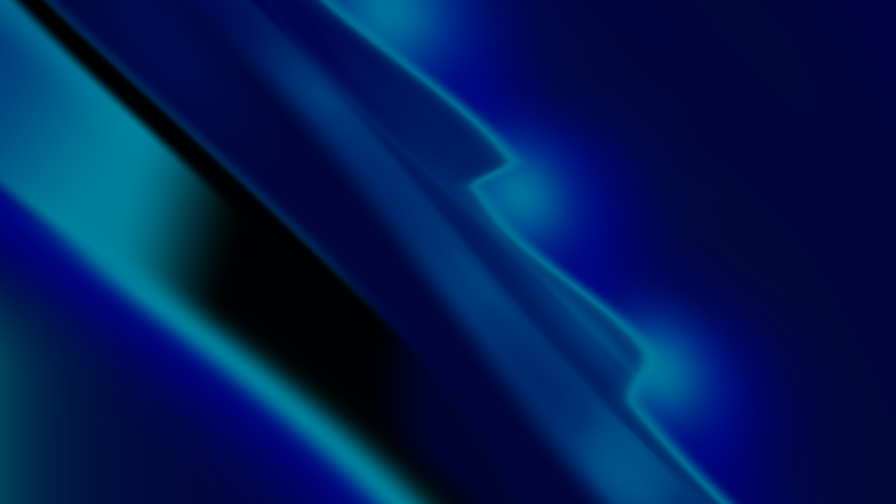
This background is drawn by a WebGL 2 fragment shader. Its source:

```glsl
#version 300 es
precision highp float;
// Draws dark blue satin folds sweeping diagonally, with glowing cyan rims.

uniform vec2 u_resolution;
out vec4 outColor;

const vec3 BLACK = vec3(0.0, 0.004, 0.008);
const vec3 NAVY = vec3(0.0, 0.022, 0.235);
const vec3 BLUE = vec3(0.0, 0.01, 0.50);
const vec3 AZURE = vec3(0.0, 0.24, 0.49);
const vec3 CYAN = vec3(0.0, 0.52, 0.63);
const vec3 TEAL = vec3(0.0, 0.27, 0.35);
const vec2 FLOW = vec2(0.66, 0.75);

vec2 hashGradient(vec2 cell) {
  float h = fract(sin(dot(cell, vec2(127.1, 311.7))) * 43758.5);
  return vec2(cos(h * 6.2832), sin(h * 6.2832));
}

float gradientNoise(vec2 p) {
  vec2 i = floor(p), f = fract(p);
  vec2 u = f * f * f * (f * (f * 6.0 - 15.0) + 10.0);
  vec2 e = vec2(0.0, 1.0);
  float a = dot(hashGradient(i), f);
  float b = dot(hashGradient(i + e.yx), f - e.yx);
  float c = dot(hashGradient(i + e.xy), f - e.xy);
  float d = dot(hashGradient(i + e.yy), f - e.yy);
  return mix(mix(a, b, u.x), mix(c, d, u.x), u.y);
}

// Cubic passing through k at t = 0, 1/3, 2/3 and 1.
float curve(float t, vec4 k) {
  float s = t * 3.0, a = s - 1.0, b = s - 2.0, c = s - 3.0;
  return -k.x * a * b * c / 6.0 + k.y * s * b * c / 2.0
         - k.z * s * a * c / 2.0 + k.w * s * a * b / 6.0;
}

// Coordinates along and across the direction of the cloth.
vec2 alongFlow(vec2 p) {
  return vec2(dot(p, FLOW), dot(p, vec2(FLOW.y, -FLOW.x)));
}

float sheen(vec2 p, vec2 center, vec2 size) {
  vec2 q = alongFlow(p - center) / size;
  return exp(-dot(q, q));
}

// Ridge with separate falloff lengths to its left and right.
float ridge(float d, float leftSize, float rightSize) {
  float q = d / (d < 0.0 ? leftSize : rightSize);
  return exp(-q * q);
}

// Swelling that grows slowly and folds back sharply.
float swell(float t, float start, float peak, float end) {
  return smoothstep(start, peak, t) * (1.0 - smoothstep(peak, end, t));
}

vec3 farCloth(vec2 p, float d) {
  float grain = gradientNoise(alongFlow(p) * vec2(1.2, 3.5));
  vec3 color = NAVY + vec3(0.0, 0.03, -0.04) * grain;
  float spots = sheen(p, vec2(0.77, 0.02), vec2(0.13, 0.12))
              + sheen(p, vec2(1.03, 0.385), vec2(0.11, 0.09))
              + sheen(p, vec2(1.305, 0.735), vec2(0.11, 0.09));
  float halo = sheen(p, vec2(0.86, 0.06), vec2(0.20, 0.17))
             + sheen(p, vec2(1.12, 0.42), vec2(0.18, 0.16))
             + sheen(p, vec2(1.38, 0.79), vec2(0.18, 0.15));
  color = mix(color, BLUE, min(halo + 0.45 * ridge(d, 0.1, 0.15), 1.0));
  return mix(color, CYAN, min(spots * 0.85, 1.0));
}

vec3 middleFold(vec2 p, float dRim) {
  float dUpper = p.x - curve(p.y, vec4(0.53, 0.84, 1.19, 1.43));
  float dLower = p.x - curve(p.y, vec4(0.49, 0.79, 1.07, 1.40));
  float light = 0.12 + 0.48 * smoothstep(0.02, 0.22, p.y);
  light *= 1.0 - 0.45 * smoothstep(-0.01, 0.02, dUpper) * (1.0 - smoothstep(0.2, 0.45, p.y));
  light -= 0.22 * ridge(dLower - 0.03, 0.03, 0.05);
  light += 0.20 * ridge(dLower, 0.035, 0.012) + 0.16 * ridge(dUpper, 0.012, 0.03);
  light += 0.25 * sheen(p, vec2(0.60, 0.16), vec2(0.13, 0.04));
  light += 0.30 * sheen(p, vec2(0.92, 0.59), vec2(0.16, 0.06));
  light += 0.55 * sheen(p, vec2(1.24, 0.94), vec2(0.14, 0.07));
  light += 0.30 * sheen(p, vec2(1.16, 0.65), vec2(0.16, 0.05));
  light += 0.10 * gradientNoise(alongFlow(p) * vec2(3.0, 22.0));
  vec3 color = mix(vec3(0.0, 0.02, 0.31), AZURE, clamp(light, 0.0, 1.0));
  color = mix(color, CYAN, clamp(light - 0.85, 0.0, 0.6));
  return mix(color, CYAN, 0.35 * ridge(dRim, 0.03, 0.01));
}

vec3 leftBand(vec2 p, float dLow, float dHigh) {
  float fade = smoothstep(0.25, 0.52, p.x + 0.25 * (p.y - 0.35));
  vec3 lit = mix(AZURE, CYAN * 0.95, smoothstep(0.03, 0.38, dot(p, vec2(0.8, 0.55))));
  lit = mix(lit, CYAN, 0.55 * ridge(dHigh + 0.03, 0.06, 0.04));
  vec3 color = mix(lit, BLACK, fade);
  color = mix(color, NAVY * 0.8, smoothstep(0.70, 0.88, p.x) * smoothstep(0.07, 0.2, dLow));
  color = mix(color, BLACK, smoothstep(-0.035, 0.01, dHigh) * (1.0 - smoothstep(0.68, 0.82, p.x)));
  float rim = ridge(dLow, 0.04, 0.065) * smoothstep(-0.05, 0.30, p.x);
  return mix(color, CYAN, rim * 0.95);
}

vec3 nearCloth(vec2 p, float d) {
  vec3 color = mix(NAVY, TEAL, exp(-p.x * 9.0) * smoothstep(0.45, 0.75, p.y));
  color = mix(color, BLUE, ridge(d + 0.05, 0.17, 0.1));
  float rim = ridge(d, 0.055, 0.05) * smoothstep(-0.05, 0.30, p.x);
  return mix(color, CYAN, rim * 0.95);
}

void main() {
  // Height is one unit, with y running downwards along the folds.
  vec2 p = gl_FragCoord.xy / u_resolution.y;
  p.y = 1.0 - p.y;

  // Signed horizontal distances to the fold edges.
  float dLow = p.x - curve(p.y, vec4(-0.44, -0.046, 0.398, 0.79));
  float dHigh = p.x - curve(p.y, vec4(0.045, 0.39, 0.73, 0.97));
  float dSeam = p.x - curve(p.y, vec4(0.095, 0.455, 0.79, 1.02));
  float dFold = p.x - curve(p.y, vec4(0.35, 0.665, 0.914, 1.17));
  float swells = swell(p.y, -0.02, 0.315, 0.375) + swell(p.y, 0.42, 0.69, 0.81);
  float dRim = p.x - curve(p.y, vec4(0.645, 0.915, 1.15, 1.44)) - 0.11 * swells;

  // Layers from left to right.
  vec3 color = mix(nearCloth(p, dLow), leftBand(p, dLow, dHigh), smoothstep(-0.03, 0.03, dLow));
  vec3 valley = NAVY + vec3(0.0, 0.03, 0.08) * sheen(p, vec2(0.32, 0.08), vec2(0.2, 0.08));
  color = mix(color, valley, smoothstep(-0.012, 0.02, dSeam));
  color = mix(color, AZURE, 0.55 * ridge(dSeam, 0.012, 0.02) * (1.0 - smoothstep(0.45, 0.7, p.y)));
  color = mix(color, middleFold(p, dRim), smoothstep(-0.02, 0.06, dFold));
  color = mix(color, farCloth(p, dRim), smoothstep(-0.006, 0.012, dRim));
  color = mix(color, CYAN, 0.65 * ridge(dRim, 0.012, 0.022));
  outColor = vec4(color, 1.0);
}
```
